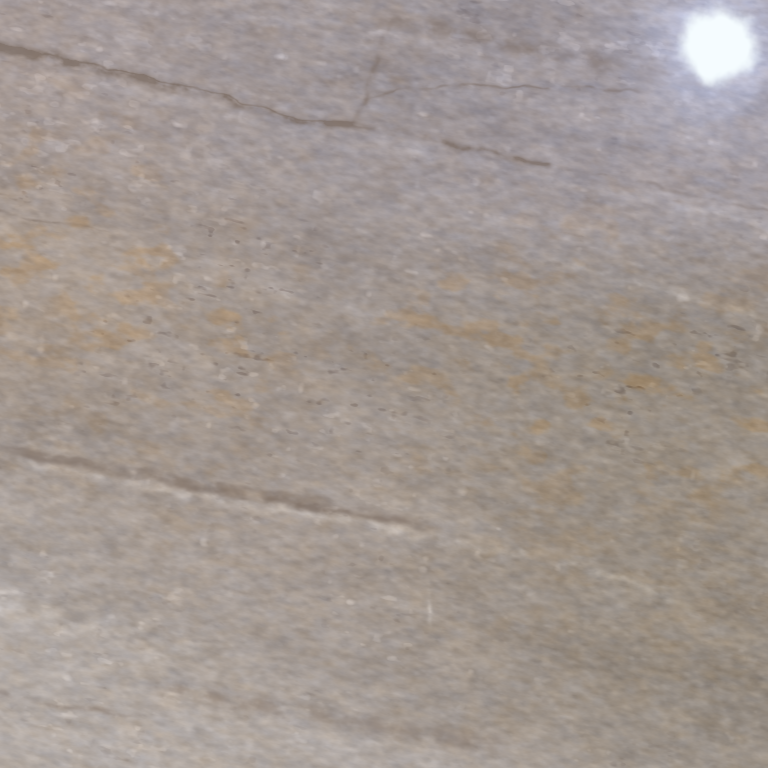
This texture is drawn by a Shadertoy shader. Its source:

```glsl
// Polished beige stone slab: gently sloping beds with fine streaked grain,
// small ochre stains, pale flecks and dark pits. Two long ragged veins and
// short cracks cross it, and a lamp reflects in the upper right corner.

float hash(vec2 p) {
    vec3 q = fract(vec3(p.xyx) * 0.1031);
    q += dot(q, q.yzx + 33.33);
    return fract((q.x + q.y) * q.z);
}

float noise(vec2 p) {
    vec2 i = floor(p), f = fract(p);
    f = f * f * (3.0 - 2.0 * f);
    return mix(mix(hash(i), hash(i + vec2(1, 0)), f.x),
               mix(hash(i + vec2(0, 1)), hash(i + vec2(1, 1)), f.x), f.y);
}

float fbm(vec2 p) {
    float sum = 0.0, amp = 0.5;
    for (int i = 0; i < 5; i++) {
        sum += amp * noise(p);
        p = mat2(1.6, 0.4, -0.4, 1.6) * p + 17.3;
        amp *= 0.55;
    }
    return sum / 1.055;
}

// Ragged scattered marks where noise rises above a level
float marks(vec2 p, float level) {
    float n = 0.75 * noise(p) + 0.25 * noise(p * 2.7 + 6.0);
    return smoothstep(level, level + 0.16, n);
}

// Soft line of half width w at signed distance d
float line(float d, float w) {
    return exp(-d * d / (w * w));
}

// Fades in at a and out at b
float span(float x, float a, float b) {
    return smoothstep(a - 0.02, a + 0.02, x) * (1.0 - smoothstep(b - 0.04, b + 0.04, x));
}

void mainImage(out vec4 fragColor, in vec2 fragCoord) {
    vec2 p = fragCoord / iResolution.xy;
    vec2 bed = vec2(p.x - 0.2 * p.y, p.y + 0.2 * p.x);
    float wobble = 0.016 * (fbm(p * vec2(9.0, 5.0)) - 0.5) + 0.012 * (fbm(p * vec2(38.0, 60.0)) - 0.5);

    // Broad colour: cool above, olive at right, pale at lower left
    vec3 col = vec3(0.633, 0.590, 0.560);
    col = mix(col, vec3(0.610, 0.578, 0.586), 0.9 * smoothstep(0.5, 0.85, p.y + 0.25 * (p.x - 0.5)));
    col = mix(col, vec3(0.585, 0.545, 0.500), 0.9 * smoothstep(0.35, 0.9, p.x) * smoothstep(0.8, 0.5, p.y));
    col = mix(col, vec3(0.685, 0.652, 0.630), smoothstep(0.5, 0.1, p.y + 0.4 * p.x));
    col += vec3(0.030, 0.020, 0.008) * smoothstep(0.5, 0.0, p.x) * smoothstep(0.4, 0.6, p.y);

    // Beds, mottling and fine streaked grain
    float olive = smoothstep(0.45, 0.9, p.x) * smoothstep(0.75, 0.5, p.y);
    col += 0.075 * (fbm(bed * vec2(2.5, 17.0)) - 0.5);
    col += 0.060 * (fbm(bed * vec2(20.0, 38.0) + 5.0) - 0.5);
    col += 0.125 * (fbm(bed * vec2(60.0, 140.0) + 31.0) - 0.5);
    col += 0.040 * (noise(bed * vec2(110.0, 190.0) + 12.0) - 0.5);
    float tint = fbm(bed * vec2(50.0, 95.0) + 70.0) - 0.5;
    col += tint * vec3(0.03, 0.0, -0.05);

    // Small ochre stains through the middle
    float middle = line(bed.y - 0.66, 0.17);
    float stain = smoothstep(0.52, 0.72, fbm(bed * vec2(26.0, 48.0) + 12.0));
    stain *= smoothstep(0.35, 0.6, fbm(p * 7.0 + 3.0));
    col += vec3(0.012, -0.018, -0.060) * stain * (0.25 + middle);

    // Faint pale flecks and small dark pits, gathered in patches
    float patchy = smoothstep(0.42, 0.68, fbm(p * 6.0 + 9.0));
    float upper = smoothstep(0.55, 0.95, p.y);
    col += 0.045 * marks(bed * vec2(48.0, 90.0), 0.74 - 0.07 * upper) * (0.3 + patchy);
    col += 0.085 * marks(bed * vec2(34.0, 52.0) + 63.0, 0.82 - 0.04 * upper * patchy);
    col += 0.030 * marks(bed * vec2(14.0, 19.0) + 4.0, 0.76);
    float pits = marks(bed * vec2(52.0, 115.0) + 50.0, 0.76 - 0.05 * olive);
    col -= vec3(0.060, 0.064, 0.062) * pits * (0.25 + patchy * (0.4 + middle));

    // Upper vein with its steep branch and a thin companion
    float rough = smoothstep(0.22, 0.72, fbm(bed * vec2(42.0, 60.0) + 80.0)) * 1.4;
    float swell = 0.65 + 0.7 * noise(vec2(p.x * 17.0, 2.0));
    float top = p.y - (0.937 - 0.212 * p.x - 0.014 * line(p.x - 0.38, 0.07)) - wobble;
    float dark = line(top, 0.0065 * swell) * span(p.x, -0.1, 0.46) * rough;
    dark += 0.5 * line(top - 0.004, 0.0016) * span(p.x, -0.1, 0.46);
    dark += 0.65 * line(top, 0.004 * swell) * span(p.x, 0.54, 0.73) * rough;
    dark += 0.25 * line(top, 0.0025) * rough;
    float branch = p.x - 0.463 - 0.36 * (p.y - 0.842) + wobble;
    dark += 0.55 * line(branch, 0.005) * span(p.y, 0.85, 0.95) * rough;
    float thin = p.y - 0.889 + 0.35 * (p.x - 0.68) * (p.x - 0.68) - wobble;
    dark += 0.5 * line(thin, 0.002) * span(p.x, 0.49, 0.85) * rough;
    dark += 0.55 * line(bed.y - 1.075 - wobble, 0.012) * span(p.x, 0.5, 0.85) * rough;
    float pale = 0.5 * line(top + 0.018, 0.012) * rough;

    // Lower vein: dark upper lip, pale lower edge, and a vertical crack
    float bend = max(p.x - 0.7, 0.0);
    float low = p.y - (0.408 - 0.178 * p.x - 0.95 * bend * bend) - wobble;
    dark += 0.5 * line(low - 0.002, 0.005 * swell) * span(p.x, 0.02, 0.56) * (0.4 + rough);
    dark += 0.35 * line(low - 0.010, 0.004) * span(p.x, 0.0, 0.5) * rough;
    pale += 1.2 * line(low + 0.008, 0.006 * swell) * span(p.x, 0.03, 0.9) * rough;
    float crack = p.x - 0.56 + 0.8 * wobble;
    dark += 0.65 * line(crack, 0.004) * span(p.y, 0.26, 0.30) * rough;
    pale += 1.5 * line(crack + 0.002, 0.004) * span(p.y, 0.19, 0.23) * rough;

    // Faint seams, and broad streaks along the bottom
    dark += 0.45 * line(p.y - 0.726 + 0.17 * p.x - wobble, 0.002) * span(p.x, -0.1, 0.13) * rough;
    dark += 0.4 * line(p.y - 0.135 + 0.16 * p.x - wobble, 0.012) * span(p.x, 0.2, 0.66) * rough;
    dark += 0.4 * line(p.y - 0.093 + 0.15 * p.x - wobble, 0.004) * span(p.x, -0.1, 0.17) * rough;
    pale += 0.8 * line(p.y - 0.205 + 0.22 * p.x - wobble, 0.018) * span(p.x, -0.1, 0.25) * rough;
    pale += 0.8 * line(p.y - 0.665 + 0.26 * (p.x - 0.7) - wobble, 0.006) * span(p.x, 0.7, 1.2) * rough;
    col = mix(col, vec3(0.475, 0.415, 0.375), 0.75 * clamp(dark, 0.0, 1.0));
    col += vec3(0.058, 0.061, 0.062) * pale;

    // Lamp reflection: wide violet haze, bright halo, white core
    vec2 lamp = p - vec2(0.935, 0.94);
    float d = length(lamp * vec2(1.0, 1.05)) + 0.02 * (fbm(p * 50.0) - 0.5);
    col += vec3(0.02, 0.035, 0.075) * exp(-d * 5.0);
    col += vec3(0.13, 0.17, 0.24) * exp(-d * d / 0.0085);
    col = mix(col, vec3(0.96, 0.99, 1.0), smoothstep(0.062, 0.036, d));

    fragColor = vec4(clamp(col, 0.0, 1.0), 1.0);
}
```
